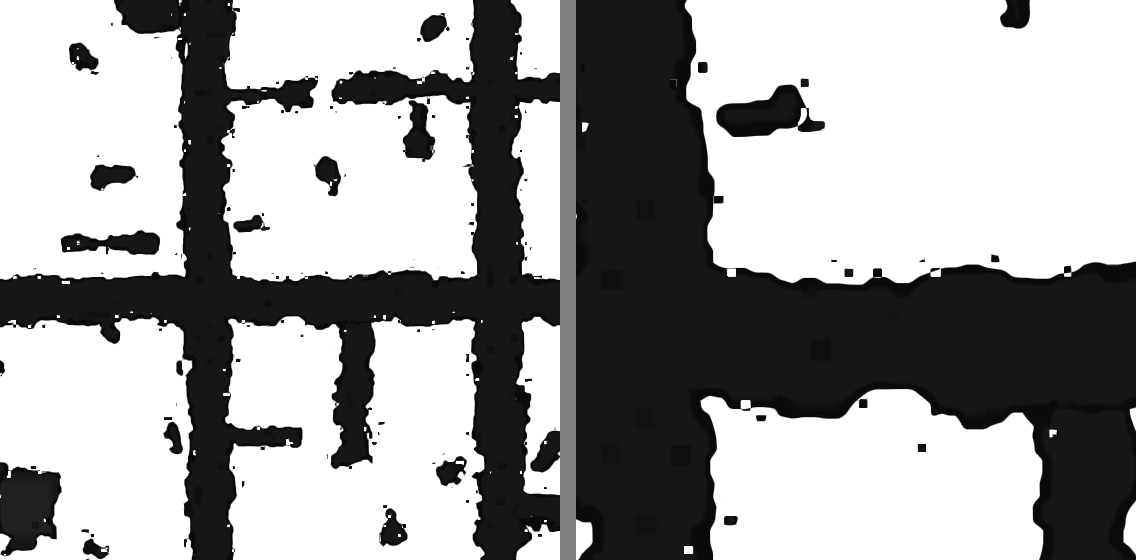
Left, the full canvas; right, a detail of the centre.
This pattern is drawn by a WebGL 2 fragment shader. Its source:

```glsl
#version 300 es
precision highp float;
// Ragged black street grid with side streets and ink blots on white paper.

uniform vec2 u_resolution;
out vec4 fragColor;

const vec3 PAPER = vec3(1.0);
const vec3 INK = vec3(0.09);
const vec3 INK_EDGE = vec3(0.04);
const vec3 INK_WORN = vec3(0.13);

const vec2 STREET_ORIGIN = vec2(0.370, 0.465);
const vec2 STREET_PERIOD = vec2(0.518, 1.04);
const vec2 STREET_HALF = vec2(0.043, 0.043);
const float STREET_LEAN = 0.012;

const float BLOT_GRID = 8.0;
const float BLOT_CHANCE = 0.32;
const float BLOT_RADIUS = 0.015;
const float LOBE_SCALE = 23.0;
const float LOBE_DEPTH = 0.024;
const float NICK_SCALE = 72.0;
const float NICK_DEPTH = 0.011;
const float SPECK_SCALE = 115.0;
const float EDGE_WIDTH = 0.009;

// Side streets and yards: centre xy, half size zw.
const int SIDE_COUNT = 8;
const vec4 SIDE_STREETS[SIDE_COUNT] = vec4[](
  vec4(0.460, 0.830, 0.095, 0.020), vec4(0.800, 0.840, 0.205, 0.021),
  vec4(0.632, 0.300, 0.032, 0.125), vec4(0.745, 0.770, 0.021, 0.055),
  vec4(0.440, 0.222, 0.090, 0.012), vec4(0.970, 0.095, 0.060, 0.030),
  vec4(0.265, 0.985, 0.055, 0.037), vec4(0.200, 0.565, 0.085, 0.013));
const vec4 WORN_YARD = vec4(0.045, 0.095, 0.058, 0.060);

float hash(vec2 cell) {
  vec3 q = fract(cell.xyx * 0.1031);
  q += dot(q, q.yzx + 33.33);
  return fract((q.x + q.y) * q.z);
}

// Value noise with steep transitions, so contours run in steps.
float stepNoise(vec2 p) {
  vec2 cell = floor(p);
  vec2 f = smoothstep(0.2, 0.8, fract(p));
  float low = mix(hash(cell), hash(cell + vec2(1, 0)), f.x);
  float high = mix(hash(cell + vec2(0, 1)), hash(cell + vec2(1, 1)), f.x);
  return mix(low, high, f.y);
}

float boxDistance(vec2 p, vec4 box) {
  vec2 q = abs(p - box.xy) - box.zw;
  return length(max(q, 0.0)) + min(max(q.x, q.y), 0.0);
}

float capsuleDistance(vec2 p, vec2 axis, float radius) {
  float t = clamp(dot(p, axis) / dot(axis, axis), -1.0, 1.0);
  return length(p - axis * t) - radius;
}

// Repeating main streets in both directions.
float mainStreets(vec2 p) {
  p.x += STREET_LEAN * (p.y - 0.5);
  vec2 local = mod(p - STREET_ORIGIN + 0.5 * STREET_PERIOD, STREET_PERIOD);
  vec2 d = abs(local - 0.5 * STREET_PERIOD) - STREET_HALF;
  return min(d.x, d.y);
}

// Scattered blots: one possible tilted capsule per grid cell.
float blots(vec2 p) {
  float d = 1.0;
  vec2 home = floor(p * BLOT_GRID);
  for (int y = -1; y <= 1; y++) {
    for (int x = -1; x <= 1; x++) {
      vec2 cell = home + vec2(x, y);
      if (hash(cell + 17.0) > BLOT_CHANCE) continue;
      vec2 jitter = vec2(hash(cell + 41.0), hash(cell + 73.0));
      float angle = 6.2832 * hash(cell + 97.0);
      vec2 axis = vec2(cos(angle), sin(angle)) * mix(0.006, 0.026, jitter.x);
      float radius = BLOT_RADIUS * mix(0.65, 1.3, hash(cell + 59.0));
      vec2 centre = (cell + 0.15 + 0.7 * jitter) / BLOT_GRID;
      d = min(d, capsuleDistance(p - centre, axis, radius));
    }
  }
  return d;
}

void main() {
  vec2 p = gl_FragCoord.xy / u_resolution;
  float pixel = 1.0 / min(u_resolution.x, u_resolution.y);

  // Join all inked shapes.
  float yard = boxDistance(p, WORN_YARD);
  float d = min(min(mainStreets(p), blots(p)), yard);
  for (int i = 0; i < SIDE_COUNT; i++) d = min(d, boxDistance(p, SIDE_STREETS[i]));

  // Wear the outline: broad lobes, small nicks, then flecks near the edge.
  d += LOBE_DEPTH * (stepNoise(p * LOBE_SCALE) - 0.5);
  d += NICK_DEPTH * (stepNoise(p * NICK_SCALE + 31.0) - 0.5);
  float speck = smoothstep(0.91, 0.97, stepNoise(p * SPECK_SCALE + 7.0));
  speck *= 1.0 - smoothstep(0.009, 0.018, abs(d));
  d *= 1.0 - 2.0 * speck;

  // Shade the ink: dark rim, faint dark stains, paler worn yard.
  float depth = smoothstep(0.5 * EDGE_WIDTH, EDGE_WIDTH, -d);
  float stain = smoothstep(0.88, 0.97, stepNoise(p * 48.0 + 5.0));
  vec3 ink = mix(INK, INK_WORN, 1.0 - smoothstep(-0.02, 0.0, yard));
  ink = mix(INK_EDGE, ink, depth * (1.0 - 0.6 * stain));

  float cover = clamp(0.5 - d / max(fwidth(d), 0.5 * pixel), 0.0, 1.0);
  fragColor = vec4(mix(PAPER, ink, cover), 1.0);
}
```
